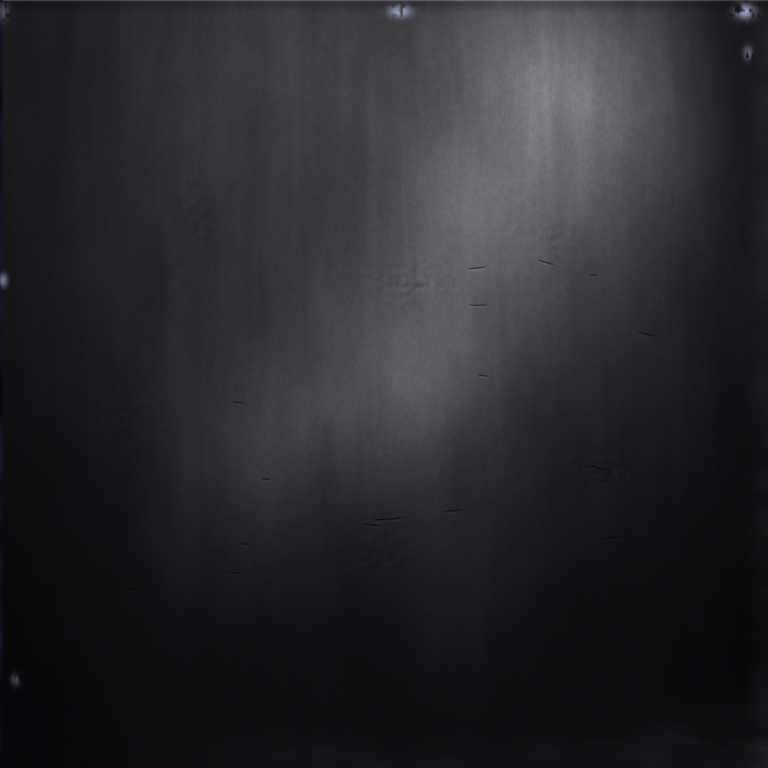
Reproduce this texture procedurally as a Shadertoy shader.

```glsl
// Dark painted canvas: a diagonal smoky grey glow with vertical brush streaks, worn rim and fine cracks.
#define STREAK_SCALE vec2(48.0, 5.0)
#define STREAK_AMOUNT 0.20
#define CLOUD_SCALE 7.0
#define CLOUD_AMOUNT 0.38
#define WARP 0.07
#define GRAIN 0.05
#define RELIEF 0.10
#define CRACK_COUNT 16
#define CRACK_WIDTH 0.0011
#define CHIP_COLOR vec3(0.60, 0.63, 0.76)

float hash(vec2 p) {
    return fract(sin(dot(p, vec2(127.1, 311.7))) * 43758.5453);
}

float noise(vec2 p) {
    vec2 i = floor(p), f = fract(p);
    f = f * f * (3.0 - 2.0 * f);
    return mix(mix(hash(i), hash(i + vec2(1, 0)), f.x),
               mix(hash(i + vec2(0, 1)), hash(i + vec2(1, 1)), f.x), f.y);
}

float fbm(vec2 p) {
    float sum = 0.0, amp = 0.5;
    for (int i = 0; i < 5; i++) {
        sum += amp * noise(p);
        p = mat2(1.6, 1.2, -1.2, 1.6) * p + 3.7;
        amp *= 0.5;
    }
    return sum;
}

// Soft elliptical spot
float glow(vec2 p, vec2 centre, vec2 radius) {
    vec2 d = (p - centre) / radius;
    return exp(-dot(d, d));
}

// Large light and dark masses
float smoke(vec2 p) {
    float v = mix(0.045, 0.14, smoothstep(0.08, 0.85, p.y));
    v *= mix(0.65, 1.0, smoothstep(0.0, 0.25, p.x) * smoothstep(1.0, 0.84, p.x));
    v += 0.23 * glow(p, vec2(0.74, 0.90), vec2(0.13, 0.13));
    v += 0.17 * glow(p, vec2(0.68, 0.77), vec2(0.16, 0.20));
    v += 0.10 * glow(p, vec2(0.60, 0.64), vec2(0.13, 0.17));
    v += 0.15 * glow(p, vec2(0.50, 0.50), vec2(0.16, 0.14));
    v += 0.08 * glow(p, vec2(0.35, 0.42), vec2(0.13, 0.20));
    v += 0.09 * glow(p, vec2(0.42, 0.90), vec2(0.25, 0.28));
    v += 0.05 * glow(p, vec2(0.60, 0.28), vec2(0.10, 0.16));
    return v;
}

// Regions of rough, crusted paint
float roughMask(vec2 p) {
    float m = glow(p, vec2(0.54, 0.635), vec2(0.05, 0.025));
    m += 0.7 * glow(p, vec2(0.70, 0.69), vec2(0.04, 0.02));
    m += 0.6 * glow(p, vec2(0.78, 0.39), vec2(0.05, 0.03));
    m += 0.5 * glow(p, vec2(0.17, 0.46), vec2(0.04, 0.04));
    m += 0.5 * glow(p, vec2(0.50, 0.28), vec2(0.05, 0.04));
    return m + 0.4 * glow(p, vec2(0.25, 0.72), vec2(0.03, 0.06));
}

// Nearly horizontal scratch: dark groove with a lit lower lip
float scratch(vec2 p, vec2 centre, float halfLength, float slope, float px) {
    vec2 d = p - centre;
    d.y -= slope * d.x + 2.0 * d.x * d.x;
    float taper = smoothstep(halfLength, 0.4 * halfLength, abs(d.x));
    float w = CRACK_WIDTH + 0.5 * px;
    float groove = smoothstep(w, 0.0, abs(d.y));
    float lip = smoothstep(w, 0.0, abs(d.y + 1.6 * w));
    return taper * (0.35 * lip - groove);
}

// Ragged pale fleck of bare ground
float chip(vec2 p, vec2 centre, vec2 radius) {
    return glow(p, centre, radius) * smoothstep(0.25, 0.7, noise(p * vec2(260.0, 150.0)) + 0.2);
}

void mainImage(out vec4 fragColor, in vec2 fragCoord) {
    vec2 p = fragCoord / iResolution.xy;
    float px = 1.0 / iResolution.y;

    // Clouded masses, dragged vertically by the brush
    vec2 warp = vec2(fbm(p * vec2(9.0, 5.0)), fbm(p * vec2(8.0, 4.0) + 19.0)) - 0.48;
    float v = smoke(p + WARP * warp);
    float cloud = fbm(p * CLOUD_SCALE * vec2(1.3, 0.8) + 5.0) - 0.48;
    float streak = fbm(p * STREAK_SCALE + vec2(2.0 * warp.x, 0.0)) - 0.48;
    v *= 1.0 + CLOUD_AMOUNT * cloud + STREAK_AMOUNT * streak;

    // Canvas grain and embossed crust
    v *= 1.0 + GRAIN * (noise(p * 240.0) + noise(p * vec2(330.0, 170.0)) - 1.0);
    vec2 q = p * vec2(130.0, 165.0);
    float emboss = noise(q) - noise(q + vec2(0.5, -0.6));
    v += RELIEF * emboss * roughMask(p) * (0.3 + v);

    // Scratches: one long, the rest scattered
    float cut = scratch(p, vec2(0.505, 0.324), 0.024, 0.08, px);
    for (int i = 0; i < CRACK_COUNT; i++) {
        float k = float(i);
        vec2 c = vec2(hash(vec2(k, 1.0)), hash(vec2(k, 2.0)));
        float len = mix(0.006, 0.019, hash(vec2(k, 3.0)));
        cut += 0.7 * scratch(p, mix(vec2(0.13, 0.22), vec2(0.90, 0.68), c), len, 0.5 * hash(vec2(k, 4.0)) - 0.3, px);
    }
    v *= 1.0 + 0.6 * cut;

    // Scuffed rim
    float scuff = fbm(p * vec2(14.0, 40.0));
    v += 0.05 * scuff * smoothstep(0.06, 0.0, p.y) * smoothstep(0.15, 0.4, p.x);
    v += 0.07 * scuff * glow(p, vec2(0.94, 0.04), vec2(0.09, 0.04));
    v += 0.06 * scuff * smoothstep(0.035, 0.0, 1.0 - p.x);
    v *= mix(0.8, 1.0, smoothstep(0.002, 0.02, 1.0 - p.y));
    v += 0.18 * smoothstep(0.0025, 0.0005, 1.0 - p.y);

    vec3 col = max(vec3(v) + vec3(0.002, -0.004, 0.010) * (0.5 + v), 0.0);

    // Bluish left edge and pale chips
    float edge = smoothstep(0.006, 0.001, p.x);
    col = mix(col, vec3(0.06, 0.07, 0.13) * (0.4 + noise(p * vec2(1.0, 30.0))), edge);
    float bare = chip(p, vec2(0.521, 0.985), vec2(0.015, 0.008));
    bare += chip(p, vec2(0.970, 0.985), vec2(0.013, 0.010));
    bare += 0.6 * chip(p, vec2(0.974, 0.931), vec2(0.006, 0.009));
    bare += 0.7 * chip(p, vec2(0.004, 0.635), vec2(0.006, 0.009));
    bare += 0.4 * chip(p, vec2(0.020, 0.115), vec2(0.006, 0.008));
    bare += 0.4 * chip(p, vec2(0.004, 0.985), vec2(0.008, 0.012));
    col = mix(col, CHIP_COLOR, clamp(bare, 0.0, 1.0));

    fragColor = vec4(col, 1.0);
}
```
